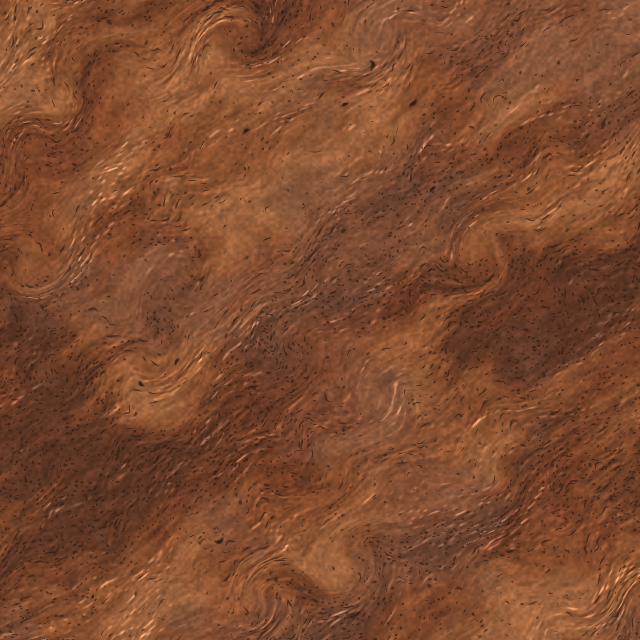
Reproduce this texture procedurally as a three.js fragment shader.

```glsl
// Polished burl wood: diagonal bands of brown figure curled into small eyes.
// A warped and swirled grain space drives the tone; a calmer one carries fibres
// and relief. Pores, cracks and pinholes are scattered in cells along the grain.

varying vec2 vUv;

const vec3 UMBER = vec3(0.365, 0.212, 0.142);
const vec3 CHESTNUT = vec3(0.455, 0.256, 0.155);
const vec3 AMBER = vec3(0.535, 0.314, 0.186);
const vec3 HONEY = vec3(0.620, 0.390, 0.238);
const vec3 HAZE = vec3(0.475, 0.305, 0.225);
const vec3 RUST = vec3(0.490, 0.255, 0.150);
const vec3 GLINT = vec3(0.27, 0.23, 0.20);
const vec3 PIT = vec3(0.170, 0.095, 0.070);
const float TILT = 0.62;

float hash(vec2 p) {
  return fract(sin(dot(p, vec2(127.1, 311.7))) * 43758.5453);
}

vec2 hash2(vec2 p) {
  return vec2(hash(p), hash(p + 57.3));
}

float noise(vec2 p) {
  vec2 i = floor(p);
  vec2 f = fract(p);
  f = f * f * (3.0 - 2.0 * f);
  float low = mix(hash(i), hash(i + vec2(1.0, 0.0)), f.x);
  float high = mix(hash(i + vec2(0.0, 1.0)), hash(i + 1.0), f.x);
  return mix(low, high, f.y);
}

float fbm(vec2 p) {
  float sum = 0.0;
  float gain = 0.533;
  for (int i = 0; i < 4; i++) {
    sum += gain * noise(p);
    p = mat2(0.8, 0.6, -0.6, 0.8) * p * 2.05 + 7.1;
    gain *= 0.5;
  }
  return sum;
}

vec2 rotate(vec2 p, float angle) {
  float c = cos(angle);
  float s = sin(angle);
  return vec2(c * p.x + s * p.y, c * p.y - s * p.x);
}

// Twists space around one random eye per cell
vec2 swirl(vec2 p, float scale, float twist) {
  vec2 cell = floor(p * scale);
  vec2 shift = vec2(0.0);
  for (int y = -1; y <= 1; y++) {
    for (int x = -1; x <= 1; x++) {
      vec2 id = cell + vec2(float(x), float(y));
      vec2 d = p - (id + 0.2 + 0.6 * hash2(id)) / scale;
      float falloff = exp(-dot(d, d) * scale * scale * 9.0);
      float angle = twist * (hash(id + 3.7) * 2.0 - 1.0) * falloff;
      shift += rotate(d, angle) - d;
    }
  }
  return p + shift;
}

// Grain space: x runs along the fibres, y across them
vec2 grainSpace(vec2 p) {
  vec2 q = rotate(swirl(p, 6.0, 2.6), TILT);
  vec2 s = q * vec2(4.5, 7.0);
  q += 0.13 * (vec2(fbm(s + 1.7), fbm(s + 19.2)) - 0.5);
  return q + 0.025 * (vec2(noise(q * 21.0), noise(q * 21.0 + 31.0)) - 0.5);
}

float relief(vec2 r) {
  return 0.55 * noise(r * vec2(38.0, 105.0)) + 0.45 * noise(r * vec2(110.0, 190.0) + 5.0);
}

// Scattered ellipses along dir; size is in cells
float pits(vec2 p, vec2 dir, float scale, vec2 size, float density) {
  vec2 cell = floor(p * scale);
  float cover = 0.0;
  for (int y = -1; y <= 1; y++) {
    for (int x = -1; x <= 1; x++) {
      vec2 id = cell + vec2(float(x), float(y));
      vec2 d = p * scale - id - 0.1 - 0.8 * hash2(id + scale);
      vec2 local = vec2(dot(d, dir), dot(d, vec2(-dir.y, dir.x)));
      float grow = 0.5 + 0.7 * hash(id + 8.8);
      float body = 1.0 - smoothstep(0.4, 1.3, length(local / (size * grow)));
      float chosen = smoothstep(-0.05, 0.05, density - hash(id + 4.1));
      cover = max(cover, body * chosen);
    }
  }
  return cover;
}

void main() {
  // Grain space and its direction by finite differences
  float e = 0.002;
  vec2 q = grainSpace(vUv);
  vec2 qx = grainSpace(vUv + vec2(e, 0.0)) - q;
  vec2 qy = grainSpace(vUv + vec2(0.0, e)) - q;
  vec2 dir = normalize(vec2(-qy.y, qx.y) + vec2(1e-6, 0.0));

  // Calmer fibre space and its step toward the light at the upper left
  vec2 fibre = mix(rotate(vUv, TILT), q, 0.5);
  vec2 toLight = mix(rotate(vec2(-e, e), TILT), qy - qx, 0.5) * 0.7;

  // Broad figure, streaks and colour casts
  float tone = fbm(q * vec2(4.2, 10.0) + 3.0);
  tone += 0.30 * (fbm(fibre * vec2(16.0, 48.0)) - 0.5);
  vec3 wood = mix(UMBER, CHESTNUT, smoothstep(0.31, 0.44, tone));
  wood = mix(wood, AMBER, smoothstep(0.42, 0.54, tone));
  wood = mix(wood, HONEY, smoothstep(0.55, 0.72, tone));
  wood = mix(wood, HAZE, 0.55 * smoothstep(0.48, 0.66, fbm(vUv * 6.0 + 12.0)));
  wood = mix(wood, RUST, 0.4 * smoothstep(0.50, 0.68, fbm(q * vec2(6.0, 14.0) + 40.0)));

  // Fibres and fine stipple, then relief with bright creases
  wood *= 0.83 + 0.34 * fbm(fibre * vec2(34.0, 120.0));
  wood *= 0.90 + 0.20 * noise(vUv * 210.0);
  float rough = smoothstep(0.40, 0.66, fbm(fibre * vec2(8.0, 14.0) + 23.0));
  float slope = relief(fibre) - relief(fibre + toLight);
  wood *= 1.0 + clamp(slope, -0.35, 0.35) * (0.40 + 0.65 * rough);
  float crease = smoothstep(0.50, 0.70, fbm(fibre * vec2(11.0, 26.0) + 71.0));
  wood += GLINT * crease * smoothstep(0.02, 0.28, slope);

  // Pores in dark bands, cracks in rough light areas, rare pinholes
  float shade = 1.0 - smoothstep(0.38, 0.58, tone);
  vec2 bent = vUv + 0.006 * vec2(noise(vUv * 90.0), noise(vUv * 90.0 + 13.0));
  float pores = pits(bent, dir, 125.0, vec2(0.36, 0.22), 0.08 + 0.40 * shade);
  float cracks = pits(bent, dir, 52.0, vec2(0.48, 0.075), 0.08 + 0.42 * rough);
  float holes = pits(bent, dir, 8.0, vec2(0.055, 0.028), 0.13);
  wood = mix(wood, PIT, max(max(0.60 * pores, 0.62 * cracks), 0.9 * holes));

  gl_FragColor = vec4(wood, 1.0);
}
```
